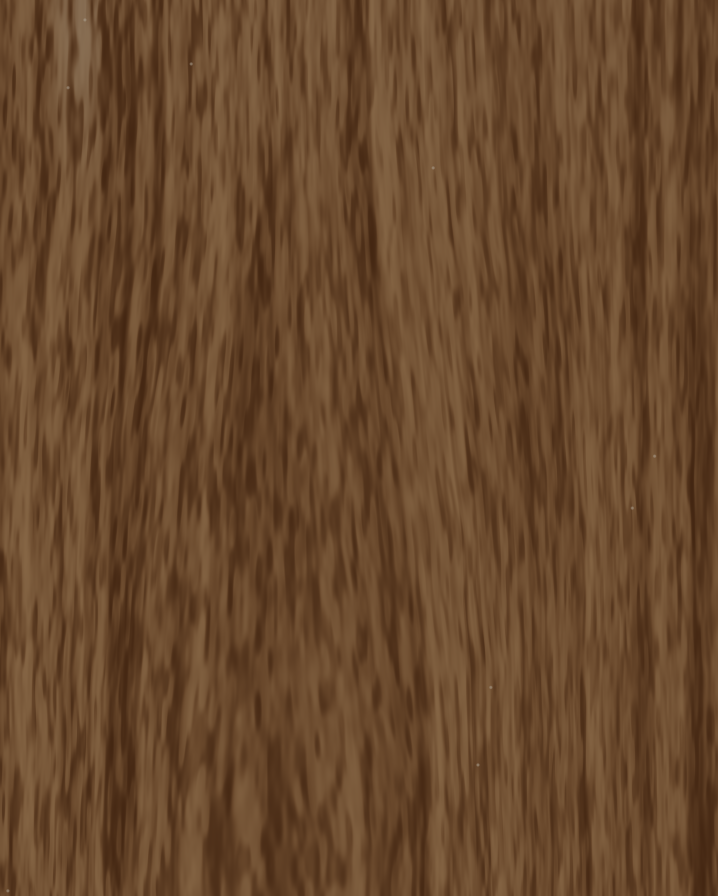
Write a Shadertoy shader that draws this texture.

```glsl
// Walnut wood veneer: upright grain, a cathedral arch, short pores and a soft sheen.

#define DARK vec3(0.265, 0.150, 0.070)
#define MID vec3(0.412, 0.282, 0.170)
#define LIGHT vec3(0.530, 0.405, 0.275)
#define SHEEN vec3(0.57, 0.50, 0.42)
#define BASE_TONE 0.56
#define BAND_AMOUNT 0.17
#define STREAK_AMOUNT 0.20
#define FIBRE_AMOUNT 0.20
#define PORE_AMOUNT 0.20
#define LINE_AMOUNT 0.30
#define ARCH_AMOUNT 0.36
#define ARCH_TOP 0.86

float hash(vec2 p) {
    return fract(sin(dot(p, vec2(127.1, 311.7))) * 43758.5453);
}

// Smooth random values along one column, each column shifted on its own
float column(float i, float y) {
    y += 17.0 * hash(vec2(i, 5.0));
    float row = floor(y), f = y - row;
    return mix(hash(vec2(i, row)), hash(vec2(i, row + 1.0)), f * f * (3.0 - 2.0 * f));
}

// Noise of upright strands, 0 to 1, without visible rows
float strands(vec2 p) {
    float i = floor(p.x), f = p.x - i;
    return mix(column(i, p.y), column(i + 1.0, p.y), f * f * (3.0 - 2.0 * f));
}

// The same noise, -1 to 1
float swing(vec2 p) {
    return 2.0 * strands(p) - 1.0;
}

float bell(float x, float width) {
    return exp(-x * x / (width * width));
}

// Sideways position along which the grain runs: fans out towards the bottom
float grainAxis(vec2 p) {
    float fall = 1.0 - smoothstep(0.0, 1.0, p.y);
    float u = p.x - 0.07 * fall * bell(p.x - 0.48, 0.17);
    u += 0.03 * fall * bell(p.x - 0.17, 0.12);
    u += 0.006 * swing(p * vec2(5.0, 3.0));
    return u + 0.0016 * swing(p * vec2(18.0, 14.0));
}

// Dark arch: crisp outer edge, fading inwards
float archShade(vec2 p) {
    float drop = max(ARCH_TOP - p.y, 0.0);
    float edge = 0.26 + 0.07 * exp(-7.0 * drop);
    float d = p.x - edge + 0.002 * swing(p * vec2(30.0, 20.0));
    float inner = exp(-max(d, 0.0) / mix(0.008, 0.028, smoothstep(0.0, 0.12, drop)));
    float strength = 0.3 + 0.7 * smoothstep(-0.05, 0.08, drop) - 0.35 * smoothstep(0.3, 0.8, drop);
    return smoothstep(-0.012, 0.004, d) * inner * strength;
}

// Pale streak with a dark flank on its left
float paleStreak(vec2 p) {
    float d = p.x - mix(0.49, 0.42, smoothstep(0.0, 1.0, p.y));
    d += 0.0015 * swing(vec2(3.0, p.y * 7.0));
    return 0.30 * bell(d, 0.008) - 0.28 * bell(d + 0.016, 0.006);
}

float woodTone(vec2 p) {
    float u = grainAxis(p);
    float rightness = smoothstep(0.15, 0.55, p.x);
    float q = u - mix(0.03, 0.0, rightness) * p.y;

    // Growth bands, from broad to narrow, running nearly the whole height
    float tone = BASE_TONE + 0.06 * swing(vec2(u * 9.0, p.y * 0.5));
    tone += BAND_AMOUNT * swing(vec2(u * 32.0 + 7.0, p.y * 0.45));
    tone += STREAK_AMOUNT * swing(vec2(u * 84.0 + 31.0, p.y * 1.2));

    // Fibres, then short dark pores that are densest at the left
    tone += FIBRE_AMOUNT * swing(vec2(u * 170.0 + 53.0, p.y * 5.0));
    float pores = strands(vec2(q * 215.0 + 11.0, p.y * 26.0));
    float finePores = strands(vec2(q * 290.0 + 71.0, p.y * 40.0));
    float poreAmount = PORE_AMOUNT * mix(1.1, 0.85, rightness);
    tone += poreAmount * (2.0 * smoothstep(0.12, 0.62, pores) - 1.25);
    tone += 0.8 * poreAmount * (2.0 * finePores - 1.0);

    // Long thin dark grain lines, sparse and continuous
    float lines = strands(vec2(u * 62.0 + 90.0, p.y * 0.6));
    float thinLines = strands(vec2(u * 125.0 + 40.0, p.y * 1.4));
    tone -= LINE_AMOUNT * smoothstep(0.70, 0.98, lines);
    tone -= 0.8 * LINE_AMOUNT * rightness * smoothstep(0.72, 0.95, thinLines);

    tone += paleStreak(p) - ARCH_AMOUNT * archShade(p);
    return tone - 0.05 * smoothstep(0.6, 0.8, p.x);
}

// Rare tiny glints, mostly in the upper left
float glints(vec2 p) {
    vec2 cell = floor(p * 36.0);
    vec2 spot = 0.2 + 0.6 * vec2(hash(cell + 3.0), hash(cell + 8.0));
    float d = length(fract(p * 36.0) - spot) / 36.0;
    float chance = 0.035 * smoothstep(0.4, 1.0, p.y) * smoothstep(0.75, 0.1, p.x);
    return step(hash(cell), chance) * (1.0 - smoothstep(0.0006, 0.0026, d));
}

void mainImage(out vec4 fragColor, in vec2 fragCoord) {
    vec2 p = fragCoord / iResolution.y;
    // Soft limits keep detail in the darkest and palest grain
    float tone = 0.5 + 0.55 * tanh((woodTone(p) - 0.5) / 0.55);

    vec3 color = mix(DARK, MID, min(tone * 2.0, 1.0));
    color = mix(color, LIGHT, max(tone * 2.0 - 1.0, 0.0));

    // Greyish gloss near the top, strongest at the left
    float gloss = 0.08 * smoothstep(0.65, 1.0, p.y);
    gloss += 0.38 * bell(p.x - 0.09, 0.03) * smoothstep(0.75, 1.0, p.y);
    color = mix(color, SHEEN, gloss * smoothstep(0.1, 0.9, tone));
    color = mix(color, vec3(0.68, 0.64, 0.58), 0.55 * glints(p));
    fragColor = vec4(color, 1.0);
}
```
